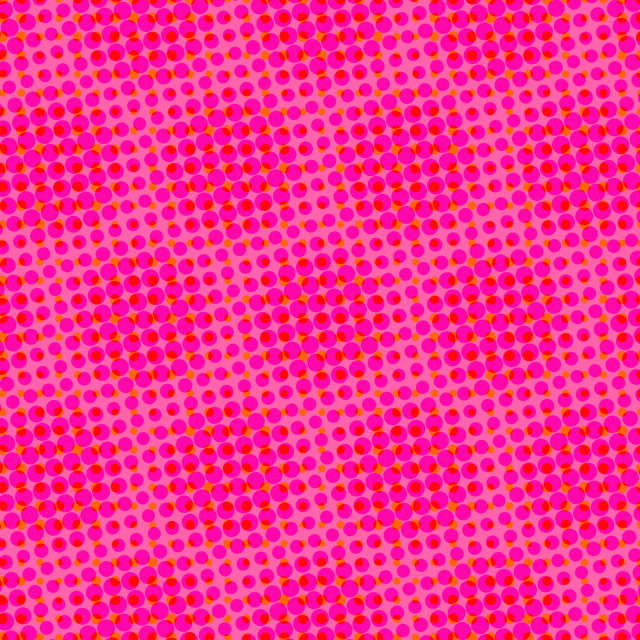
Give the GLSL for this pattern, as a Shadertoy shader.

```glsl
// Two-ink halftone: a magenta dot screen turned 18 degrees over an upright yellow one,
// overprinted on pink paper. Both dot sizes follow one field of soft discs on a
// triangular lattice, sampled at each dot's centre.

// Ink tone: 1 inside a soft disc, 0 between discs.
float discTone(vec2 p) {
    vec2 cell = 0.277 * vec2(1.0, 1.7320508);
    vec2 even = p - cell * round(p / cell);
    vec2 odd = p - cell * (floor(p / cell) + 0.5);
    float d = sqrt(min(dot(even, even), dot(odd, odd)));
    return 1.0 - smoothstep(0.073, 0.143, d);
}

// Coverage of one dot screen; areaRange is the dot's share of its cell at tone 0 and 1.
float dotScreen(vec2 p, float angle, vec2 phase, vec2 areaRange) {
    float pitch = 0.02934;
    float c = cos(angle), s = sin(angle);
    mat2 turn = mat2(c, -s, s, c);

    // Nearest dot centre, turned back to canvas space
    vec2 id = round(turn * p / pitch - phase);
    vec2 centre = (id + phase) * pitch * turn;

    float area = mix(areaRange.x, areaRange.y, discTone(centre));
    float radius = pitch * sqrt(area / 3.14159265);
    float edge = 0.7 / iResolution.y;
    return 1.0 - smoothstep(-edge, edge, length(p - centre) - radius);
}

void mainImage(out vec4 fragColor, in vec2 fragCoord) {
    vec2 p = (fragCoord - 0.5 * iResolution.xy) / iResolution.y;

    float magenta = dotScreen(p, radians(18.0), vec2(0.09, -0.095), vec2(0.385, 0.72));
    float yellow = dotScreen(p, 0.0, vec2(0.09), vec2(0.113, 0.25));

    // Inks multiply onto the paper
    vec3 color = vec3(1.0, 0.39, 0.67);
    color *= mix(vec3(1.0), vec3(1.0, 0.08, 1.0), magenta);
    color *= mix(vec3(1.0), vec3(1.0, 1.0, 0.04), yellow);
    fragColor = vec4(color, 1.0);
}
```
